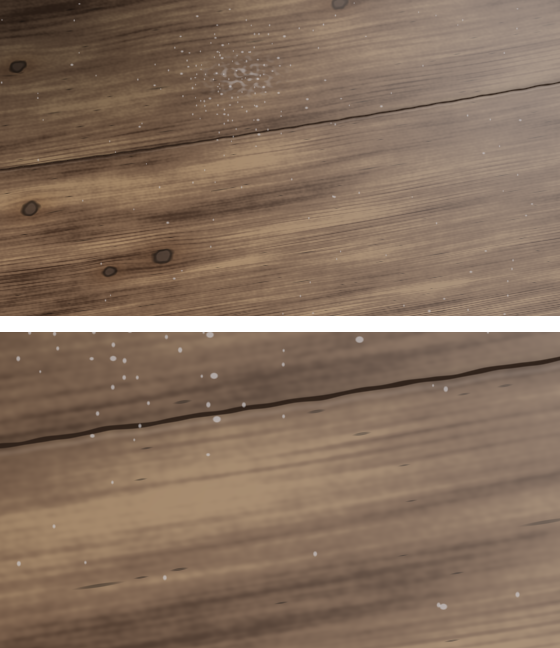
Top, the full canvas; bottom, a detail of the centre.
Reproduce this texture procedurally as a WebGL 2 fragment shader.

```glsl
#version 300 es
precision highp float;

#define DARK_WOOD vec3(0.27, 0.19, 0.14)
#define MID_WOOD vec3(0.48, 0.37, 0.285)
#define PALE_WOOD vec3(0.66, 0.54, 0.41)
#define HAZE_COLOR vec3(0.66, 0.62, 0.60)
#define HAZE_AMOUNT 0.66
#define STREAK_CONTRAST 0.85
#define RING_DENSITY 64.0
#define RING_CONTRAST 0.22
#define GAP_HALF_WIDTH 0.0027
#define KNOT_COUNT 5
#define PAINT_CENTER vec2(0.77, 0.76)

uniform vec2 u_resolution;
out vec4 fragColor;

vec2 hash2(vec2 p) {
  vec3 q = fract(p.xyx * vec3(0.1031, 0.1030, 0.0973));
  q += dot(q, q.yzx + 33.33);
  return fract((q.xx + q.yz) * q.zy);
}

float cornerSlope(vec2 cell, vec2 offset) {
  float angle = 6.2832 * hash2(cell + 91.0).x;
  return dot(vec2(cos(angle), sin(angle)), offset);
}

// Gradient noise, roughly -0.7 to 0.7
float noise(vec2 p) {
  vec2 i = floor(p), f = fract(p);
  vec2 w = f * f * f * (f * (f * 6.0 - 15.0) + 10.0);
  vec2 e = vec2(1.0, 0.0);
  float low = mix(cornerSlope(i, f), cornerSlope(i + e, f - e), w.x);
  float high = mix(cornerSlope(i + e.yx, f - e.yx), cornerSlope(i + 1.0, f - 1.0), w.x);
  return mix(low, high, w.y);
}

// Scattered ellipses, one per cell, denser around a cluster centre
float flecks(vec2 p, float density, vec2 radius, float share, float clustered, float px) {
  vec2 cell = floor(p * density);
  vec2 spot = hash2(cell + 17.0), kind = hash2(cell + 57.0);
  vec2 away = (cell + 0.5) / density - PAINT_CENTER;
  share += clustered * exp(-40.0 * dot(away, away));
  vec2 r = radius * mix(0.4, 1.0, kind.x);
  vec2 o = (fract(p * density) - 0.25 - 0.5 * spot) / density;
  float d = (length(o / r) - 1.0) * min(r.x, r.y);
  return smoothstep(px, -px, d) * step(kind.y, share);
}

// Height of the joint between the planks
float jointHeight(float x) {
  return 0.463 + 0.134 * x + 0.0125 * x * x;
}

void main() {
  vec2 p = gl_FragCoord.xy / u_resolution.y;
  float px = 1.0 / u_resolution.y;
  float joint = p.y - jointHeight(p.x);
  float plank = step(0.0, joint);

  // Coordinates along and across the grain, compressed with distance
  vec2 grain = vec2(p.x, joint / (1.0 + 0.45 * joint));

  // Knots push the grain aside
  float knotBody = 0.0, knotRim = 0.0, knotGlow = 0.0;
  for (int k = 0; k < KNOT_COUNT; k++) {
    float n = float(k);
    float along = fract(0.54 + 0.63 * n);
    vec2 center = vec2(0.05 + 1.6 * along * along, fract(0.19 + 0.15 * n + 0.25 * n * (n - 1.0)));
    vec2 o = p - center;
    o.y -= 0.15 * o.x;
    vec2 r = vec2(0.029, 0.021) * (k == 0 ? 1.0 : mix(0.5, 0.95, hash2(vec2(n, 3.0)).x));
    float d = (length(o / r) - 1.0 + 0.35 * noise(p * 45.0)) * r.y;
    float reach = exp(-dot(o / (r * vec2(3.5, 2.5)), o / (r * vec2(3.5, 2.5))));
    grain.y -= 0.55 * o.y * reach;
    knotGlow += reach;
    knotBody += smoothstep(1.5 * px, -1.5 * px, d);
    knotRim += smoothstep(0.004 + px, 0.0, abs(d));
  }

  // Broad streaks, worn patches and fine fibres
  vec2 g = grain + vec2(3.7, 5.3) + plank * vec2(7.0, 2.6);
  g.y += 0.012 * noise(g * vec2(2.0, 4.0));
  float streaks = 0.62 * noise(g * vec2(0.9, 8.0)) + 0.42 * noise(g * vec2(1.7, 21.0));
  float patches = noise(g * vec2(3.0, 8.0) + 40.0) + 0.5 * noise(g * vec2(7.0, 24.0) + 11.0);
  float fibres = 0.24 * noise(g * vec2(3.0, 60.0)) + 0.20 * noise(g * vec2(5.0, 115.0));
  float mottling = 0.10 * noise(p * 32.0) + 0.10 * noise(p * vec2(90.0, 130.0));

  // Growth rings appear as thin dark lines in bands
  float phase = g.y * RING_DENSITY + 1.6 * noise(g * vec2(0.9, 7.0) + 23.0);
  float ringBand = smoothstep(-0.15, 0.35, noise(g * vec2(1.1, 5.0) + 70.0));
  float ring = pow(0.5 + 0.5 * sin(6.2832 * phase), 2.0) - 0.375;
  ring *= ringBand * (0.65 + noise(g * vec2(5.0, 40.0)));

  float tone = 0.53 + STREAK_CONTRAST * (streaks + 0.32 * patches) + fibres + mottling;
  tone -= RING_CONTRAST * ring * 1.6;
  tone = clamp(tone, 0.0, 1.0);
  vec3 color = mix(DARK_WOOD, MID_WOOD, smoothstep(0.0, 0.55, tone));
  color = mix(color, PALE_WOOD, smoothstep(0.45, 1.0, tone));

  // Dark scratches and knots
  float scratches = flecks(grain + 4.0, 9.0, vec2(0.022, 0.0022), 0.22, 0.0, px);
  scratches += flecks(grain * vec2(1.0, 1.3) + 8.0, 21.0, vec2(0.008, 0.0022), 0.10, 0.0, px);
  color *= 1.0 - 0.38 * min(scratches, 1.0);
  color *= 1.0 - min(knotGlow, 1.0) * vec3(0.10, 0.15, 0.20);
  color = mix(color, vec3(0.27, 0.22, 0.19), 0.75 * min(knotBody, 1.0));
  color *= 1.0 - 0.45 * min(knotRim, 1.0);

  // Shaded far left corner and pale sheen to the right
  color *= 1.0 - 0.42 * smoothstep(0.95, 0.0, length((p - vec2(0.0, 1.0)) * vec2(0.75, 1.2)));
  float sheen = smoothstep(0.3, 1.75, p.x) * mix(0.58, 1.0, smoothstep(0.0, 0.75, p.y));
  color = mix(color, HAZE_COLOR, HAZE_AMOUNT * sheen);

  // Joint with soft shadow and a worn lower lip
  float edge = joint + 0.003 * noise(vec2(p.x * 22.0, 2.0));
  float width = GAP_HALF_WIDTH * (1.0 - 0.15 * p.x + 0.5 * noise(vec2(p.x * 35.0, 9.0)));
  color *= 1.0 - 0.18 * exp(-abs(edge) * 110.0);
  color += 0.05 * smoothstep(0.005, 0.0, abs(edge + 0.008));
  color = mix(color, vec3(0.17, 0.12, 0.09), 0.92 * smoothstep(width + px, width - px, abs(edge)));

  // Paint spots and a rubbed smear
  vec2 fromPaint = (p - PAINT_CENTER) * vec2(11.0, 20.0);
  float smear = exp(-dot(fromPaint, fromPaint)) * smoothstep(-0.1, 0.5, noise(p * vec2(50.0, 75.0)));
  float paint = flecks(p, 46.0, vec2(0.0042, 0.0034), 0.006, 0.22, px);
  paint += flecks(p + 2.0 / 70.0, 70.0, vec2(0.0022, 0.0028), 0.008, 0.22, px);
  color = mix(color, vec3(0.78, 0.77, 0.78), clamp(0.7 * paint + 0.6 * smear, 0.0, 0.8));

  fragColor = vec4(color, 1.0);
}
```
